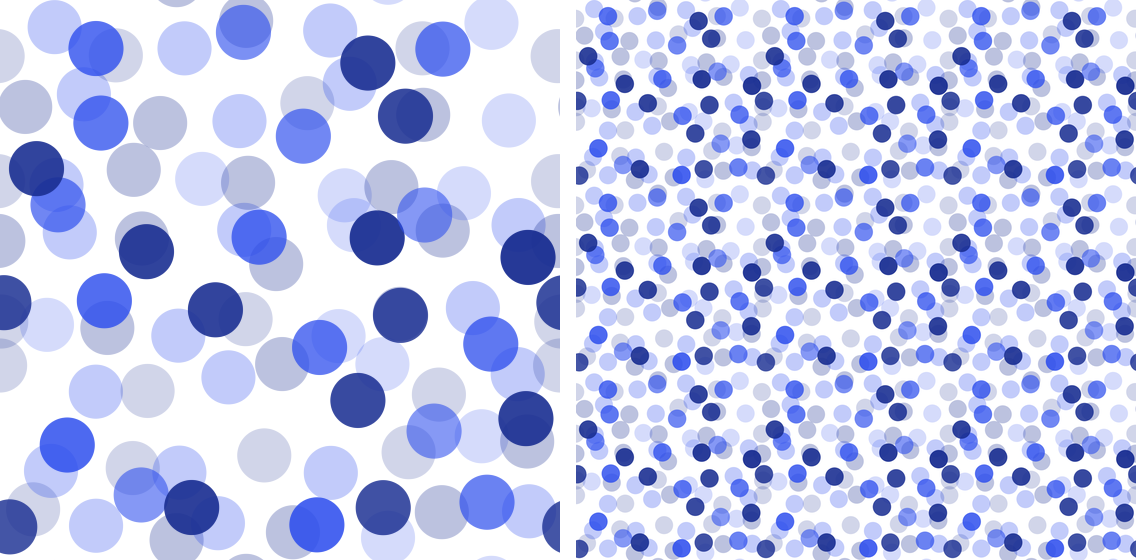
Left, the tile; right, the same tile 3 across and 3 down.
Give the GLSL for this pattern, as a three.js fragment shader.

```glsl
// Seamless scatter of equal translucent discs in navy and bright blue on white.
varying vec2 vUv;

const vec3 PAPER = vec3(1.0);
const vec3 NAVY = vec3(0.10, 0.18, 0.57);
const vec3 BLUE = vec3(0.17, 0.30, 0.93);

const float PALE_CELLS = 8.0;      // cells per side, even so staggered rows wrap
const float BOLD_CELLS = 6.0;
const float PALE_RADIUS = 0.0483;  // in canvas units
const float BOLD_RADIUS = 0.0492;
const float BOLD_KEEP = 0.93;      // share of bold cells that hold a disc
const float EDGE = 0.0012;         // half width of the smoothed rim

const vec2 PALE_ALPHA = vec2(0.20, 0.29);       // faint, stronger
const float FAINT_SHARE = 0.35;
const vec2 BOLD_NAVY_ALPHA = vec2(0.79, 0.96);  // lowest, highest
const vec2 BOLD_BLUE_ALPHA = vec2(0.57, 0.90);

const float JITTER = 0.62;   // spread of centres, in cells
const float STAGGER = 0.25;  // sideways shift of alternate rows, in cells

// Four random values per cell
vec4 hash4(vec2 cell, float seed) {
  vec4 p = fract(vec4(cell.xyx, cell.y + seed) * vec4(0.1031, 0.1030, 0.0973, 0.1099) + seed * 0.137);
  p += dot(p, p.wzxy + 33.33);
  return fract((p.xxyz + p.yzzw) * p.zywx);
}

float discMask(vec2 offset, float radius) {
  return 1.0 - smoothstep(radius - EDGE, radius + EDGE, length(offset));
}

// Paint one wrapped, jittered grid of discs over the base colour
vec3 paintDiscs(vec3 base, vec2 uv, float cells, float radius, float seed, bool bold) {
  vec2 grid = uv * cells;
  vec2 home = floor(grid);
  for (int y = -1; y <= 1; y++) {
    for (int x = -1; x <= 1; x++) {
      vec2 cell = home + vec2(float(x), float(y));
      vec2 id = mod(cell, cells);
      vec4 rnd = hash4(id, seed);

      // Staggered rows and jitter hide the grid
      vec2 center = cell + 0.5 + (rnd.xy - 0.5) * JITTER;
      center.x += STAGGER * (2.0 * mod(id.y, 2.0) - 1.0);

      // Alternate the two inks so that their shares stay even
      float isBlue = mod(id.x + id.y, 2.0);
      vec3 ink = mix(NAVY, BLUE, isBlue);
      float alpha = mix(PALE_ALPHA.x, PALE_ALPHA.y, step(FAINT_SHARE, rnd.z));
      if (bold) {
        vec2 span = mix(BOLD_NAVY_ALPHA, BOLD_BLUE_ALPHA, isBlue);
        alpha = mix(span.x, span.y, rnd.z) * step(rnd.w, BOLD_KEEP);
      }
      base = mix(base, ink, alpha * discMask((grid - center) / cells, radius));
    }
  }
  return base;
}

void main() {
  vec3 color = paintDiscs(PAPER, vUv, PALE_CELLS, PALE_RADIUS, 3.0, false);
  color = paintDiscs(color, vUv, BOLD_CELLS, BOLD_RADIUS, 11.0, true);
  gl_FragColor = vec4(color, 1.0);
}
```
